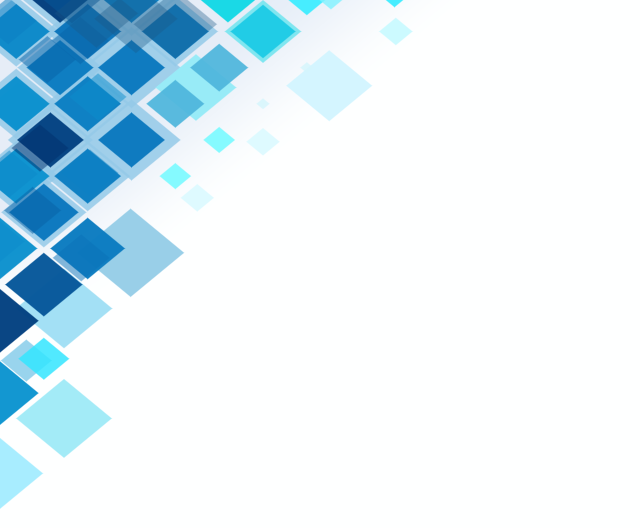
Reproduce this background procedurally as a Shadertoy shader.

```glsl
// Overlapping blue and cyan diamonds massed in the upper left corner of a white page.

float hash(vec2 p) {
    return fract(sin(dot(p, vec2(127.1, 311.7))) * 43758.5453);
}

// Blend one diamond over the colour; distances are in lattice cells.
vec3 diamond(vec3 under, vec2 q, vec2 centre, float radius, vec3 tint, float alpha) {
    vec2 d = abs(q - centre);
    float soft = 14.6 / iResolution.y;
    float cover = 1.0 - smoothstep(-soft, soft, d.x + d.y - radius);
    return mix(under, tint, cover * alpha);
}

// Navy through mid blue to bright azure.
vec3 blueRamp(float t) {
    vec3 low = mix(vec3(0.0, 0.18, 0.42), vec3(0.04, 0.46, 0.74), clamp(t * 2.0, 0.0, 1.0));
    return mix(low, vec3(0.05, 0.65, 0.86), clamp(t * 2.0 - 1.0, 0.0, 1.0));
}

// Dark pools on the lattice, with a brighter left column.
float cellTone(vec2 cell) {
    vec2 a = cell - vec2(1.0, 3.0);
    vec2 b = cell - vec2(0.3, 7.8);
    vec2 c = cell - vec2(1.0, -1.0);
    float tone = cell.x < 0.5 ? 0.82 : 0.56;
    tone -= 0.45 * exp(-2.0 * dot(a, a)) + 0.8 * exp(-dot(b, b)) + 0.5 * exp(-dot(c, c));
    return tone + 0.1 * (hash(cell) - 0.5);
}

// Checkered lattice: halos first, then solid faces, then glassy offsets.
vec3 cluster(vec3 col, vec2 q) {
    for (int layer = 0; layer < 3; layer++) {
        for (int j = -1; j <= 10; j++) {
            for (int i = 0; i < 5; i++) {
                vec2 cell = vec2(i, j);
                bool offGrid = ((i + j) & 1) != 0;
                if (offGrid || cell.x + 0.4 * cell.y > 4.55) continue;
                vec2 centre = cell;
                if (i < 2 && j < 5) centre.x += j == 3 ? 0.15 : 0.37;
                float radius = 0.76 + 0.12 * smoothstep(4.0, 7.0, cell.y);
                float tone = cellTone(cell);
                if (layer == 0 && j < 6) {
                    col = diamond(col, q, centre, i == 3 ? 1.12 : 0.97, vec3(0.58, 0.79, 0.91), 0.85);
                } else if (layer == 1) {
                    col = diamond(col, q, centre, radius, blueRamp(tone), 0.97);
                } else if (layer == 2 && j < 7 && i < 3) {
                    vec2 shift = vec2(hash(cell + 3.0), hash(cell + 8.0)) - 0.5;
                    col = diamond(col, q, centre + 0.6 * shift, 0.65, blueRamp(tone + shift.x * 0.4), 0.5);
                }
            }
        }
    }
    return col;
}

void mainImage(out vec4 fragColor, in vec2 fragCoord) {
    // Lattice coordinates, counted down from the top left.
    vec2 uv = fragCoord / iResolution.xy;
    vec2 q = vec2(uv.x, 1.0 - uv.y) * 14.6 - vec2(0.0, 0.87);

    // White page with a pale diagonal glow
    float glow = (1.0 - smoothstep(5.0, 9.9, q.x + q.y)) * (1.0 - smoothstep(5.0, 8.5, q.y));
    vec3 col = mix(vec3(0.995, 1.0, 1.0), vec3(0.90, 0.93, 0.97), glow);

    // Large pale panes behind the cluster
    col = diamond(col, q, vec2(2.98, 6.12), 1.22, vec3(0.60, 0.81, 0.91), 1.0);
    col = diamond(col, q, vec2(1.46, 7.66), 1.10, vec3(0.64, 0.88, 0.96), 1.0);
    col = diamond(col, q, vec2(0.6, 9.1), 0.58, vec3(0.60, 0.83, 0.93), 1.0);
    col = diamond(col, q, vec2(5.2, -1.0), 0.75, vec3(0.10, 0.85, 0.90), 1.0);

    col = cluster(col, q);

    // Smoky panes along the top
    for (int i = 0; i < 3; i++) {
        vec2 centre = vec2(2.2 + 0.9 * float(i), -0.5 + 0.15 * float(i));
        col = diamond(col, q, centre, 0.95, vec3(0.10, 0.34, 0.52), 0.36);
    }

    // Cyan group at the right of the cluster
    col = diamond(col, q, vec2(4.47, 1.55), 0.92, vec3(0.58, 0.92, 0.97), 0.95);
    for (int i = 0; i < 2; i++) {
        col = diamond(col, q, vec2(4 + i, 2 - i), 0.66, vec3(0.30, 0.71, 0.86), 0.92);
    }
    col = diamond(col, q, vec2(6.0, 0.0), 0.87, vec3(0.50, 0.90, 0.94), 1.0);
    col = diamond(col, q, vec2(6.0, 0.0), 0.74, vec3(0.13, 0.80, 0.90), 1.0);

    // Free panes
    col = diamond(col, q, vec2(7.51, 1.5), 0.98, vec3(0.83, 0.96, 1.0), 1.0);
    col = diamond(col, q, vec2(1.46, 10.7), 1.09, vec3(0.64, 0.92, 0.97), 1.0);
    col = diamond(col, q, vec2(0.0, 12.22), 0.98, vec3(0.66, 0.93, 1.0), 1.0);
    col = diamond(col, q, vec2(1.0, 9.05), 0.58, vec3(0.20, 0.90, 1.0), 0.85);

    // Small sparks stepping away along the diagonals
    for (int i = 0; i < 2; i++) {
        float k = float(i);
        col = diamond(col, q, vec2(5.0 - k, 3.0 + k), 0.36, vec3(0.52, 0.98, 1.0), 1.0);
        col = diamond(col, q, vec2(6.0 - 1.5 * k, 3.05 + 1.55 * k), 0.38, vec3(0.87, 0.98, 1.0), 1.0);
        col = diamond(col, q, vec2(6.0 + k, 2.0 - k), 0.15, vec3(0.83, 0.96, 0.99), 0.8);
        col = diamond(col, q, vec2(7.0 + 2.0 * k, -0.87), 0.42 - 0.22 * k, vec3(0.28, 0.93, 1.0), 1.0);
    }
    col = diamond(col, q, vec2(7.55, -0.87), 0.26, vec3(0.50, 0.95, 1.0), 0.8);
    col = diamond(col, q, vec2(9.03, 0.0), 0.38, vec3(0.80, 0.98, 1.0), 1.0);

    fragColor = vec4(col, 1.0);
}
```
